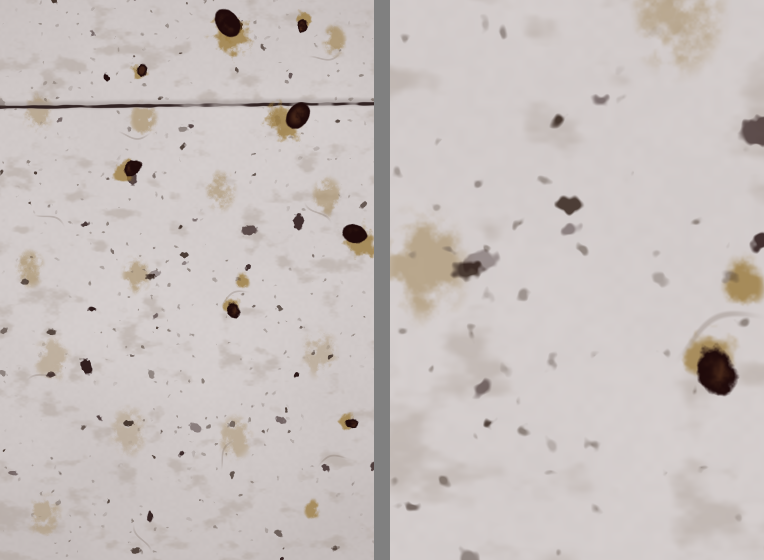
Left, the full canvas; right, a detail of the centre.
A Shadertoy shader for this texture:

```glsl
// Pale smudged surface with a dark seam, seeds, crumbs and ochre stains.

float hash(vec2 p) {
    vec3 q = fract(vec3(p.xyx) * 0.1031);
    q += dot(q, q.yzx + 33.33);
    return fract((q.x + q.y) * q.z);
}

vec2 hash2(vec2 p) { return vec2(hash(p), hash(p + 57.3)); }

float noise(vec2 p) {
    vec2 i = floor(p), f = fract(p);
    f = f * f * (3.0 - 2.0 * f);
    return mix(mix(hash(i), hash(i + vec2(1, 0)), f.x),
               mix(hash(i + vec2(0, 1)), hash(i + vec2(1, 1)), f.x), f.y);
}

float fbm(vec2 p) {
    float sum = 0.0, gain = 0.53;
    for (int i = 0; i < 4; i++) {
        sum += gain * noise(p);
        p = p * 2.03 + 17.0;
        gain *= 0.5;
    }
    return sum;
}

vec2 rotate(vec2 p, float a) {
    float c = cos(a), s = sin(a);
    return vec2(c * p.x - s * p.y, s * p.x + c * p.y);
}

// Even low-discrepancy spread over the unit square
vec2 spread(float i, vec2 start) { return fract(start + i * vec2(0.7549, 0.5698)); }

// Ragged specks, one candidate per grid cell
float specks(vec2 p, float cell, float share, float seed) {
    vec2 id = floor(p / cell) + seed;
    vec2 q = (fract(p / cell) - 0.25 - 0.5 * hash2(id)) * cell;
    float size = hash(id + 5.1);
    q = rotate(q, 6.28 * hash(id + 9.7)) * vec2(0.75, 1.2);
    float d = length(q) - cell * mix(0.04, 0.15, size * size);
    d += (noise(p * 260.0) - 0.5) * 0.004;
    float strength = mix(0.3, 1.0, hash(id + 3.3));
    return smoothstep(0.0016, -0.0016, d) * step(hash(id + 21.0), share) * strength;
}

void mainImage(out vec4 fragColor, in vec2 fragCoord) {
    vec2 p = fragCoord / iResolution.y;
    float width = iResolution.x / iResolution.y;
    vec3 darkHull = vec3(0.12, 0.04, 0.04);
    vec3 brown = vec3(0.36, 0.22, 0.13);
    vec3 ochre = vec3(0.60, 0.47, 0.22);
    vec3 taupe = vec3(0.50, 0.44, 0.40);

    // Softly lit surface
    vec2 fromLight = p - vec2(0.5 * width, 0.6);
    float light = 0.85 - 2.2 * dot(fromLight, fromLight) + 0.6 * (fbm(p * 5.0) - 0.5);
    vec3 col = mix(vec3(0.77, 0.74, 0.735), vec3(0.84, 0.815, 0.812), clamp(light, 0.0, 1.1));
    col += 0.012 * (noise(p * 170.0) - 0.5);

    // Faint grey smudges
    float smudge = smoothstep(0.57, 0.8, fbm(p * vec2(22.0, 34.0) + 40.0));
    col = mix(col, vec3(0.66, 0.61, 0.57), 0.4 * smudge);

    // Patchy ochre stains
    for (float i = 0.0; i < 15.0; i++) {
        vec2 c = spread(i, vec2(0.08, 0.52)) * vec2(width, 1.0);
        float h = hash(vec2(i, 4.0));
        float reach = 1.0 - length((p - c) * vec2(1.2, 0.9)) / mix(0.018, 0.055, h);
        float patchy = smoothstep(0.35, 0.75, fbm(p * 75.0 + i) + 0.5 * reach - 0.12);
        float mask = patchy * smoothstep(0.0, 0.5, reach);
        col = mix(col, mix(ochre, vec3(0.68, 0.60, 0.49), h), mask * mix(0.8, 0.4, h));
    }

    // Thin pale hairs
    for (float i = 0.0; i < 9.0; i++) {
        vec2 c = spread(i, vec2(0.85, 0.62)) * vec2(width, 1.0);
        vec2 q = rotate(p - c, 6.28 * hash(vec2(i, 8.0)));
        float d = abs(q.y - 0.008 * sin(q.x * 75.0 + i));
        float ends = smoothstep(0.032, 0.01, abs(q.x));
        col = mix(col, taupe, 0.3 * ends * smoothstep(0.0028, 0.0004, d));
    }

    // Slightly tilted seam, broken along its length
    float seamY = p.y - 0.808 - 0.011 * p.x - 0.0015 * (noise(vec2(p.x * 70.0, 2.0)) - 0.5);
    float fill = smoothstep(0.22, 0.5, noise(vec2(p.x * 38.0, 7.0)));
    float thickness = 0.0016 + 0.0016 * noise(vec2(p.x * 60.0, 3.0));
    col = mix(col, vec3(0.60, 0.56, 0.55), 0.5 * smoothstep(0.011, 0.001, abs(seamY - 0.003)));
    float seam = smoothstep(0.0016, -0.0012, abs(seamY) - thickness);
    col = mix(col, vec3(0.17, 0.11, 0.11), seam * mix(0.35, 0.95, fill));

    // Grey dust and dark crumbs
    float dusty = smoothstep(0.3, 0.65, fbm(p * 7.0 + 9.0));
    col = mix(col, taupe * 0.85, 0.75 * dusty * specks(p, 0.022, 0.32, 3.0));
    col = mix(col, vec3(0.27, 0.21, 0.18), specks(p + 0.013, 0.045, 0.22, 31.0));
    col = mix(col, darkHull, specks(p + 0.04, 0.085, 0.25, 77.0));

    // Seeds and husks, each with a stain leaking to one side
    for (float i = 0.0; i < 8.0; i++) {
        vec2 c = sqrt(spread(i, vec2(0.37, 0.92))) * vec2(width, 1.0);
        float h = hash(vec2(i, 13.0));
        float angle = 6.28 * h;
        float radius = mix(0.026, 0.011, smoothstep(0.0, 5.0, mod(i * 3.0, 8.0)));
        vec2 q = rotate(p - c, angle);
        float leak = length(q - vec2(radius * 0.9, -radius * 0.4)) / (radius * 1.6);
        leak += 1.3 * (fbm(p * 60.0 + i) - 0.5);
        col = mix(col, ochre, 0.75 * smoothstep(0.9, 0.45, leak));

        float ragged = mix(0.012, 0.003, smoothstep(0.012, 0.025, radius));
        float d = length(q * vec2(0.95, 1.3)) - radius;
        d += ragged * (fbm(p * 95.0 + i * 3.0) - 0.5);
        float depth = clamp(-d / radius, 0.0, 1.0);
        float sheen = smoothstep(0.1, 0.7, depth) * smoothstep(0.3, 0.7, fbm(p * 50.0 + i));
        vec3 hull = mix(darkHull, brown * 1.1, sheen * mix(0.3, 1.0, h));
        col = mix(col, hull, smoothstep(0.002, -0.002, d));
    }

    fragColor = vec4(col, 1.0);
}
```
